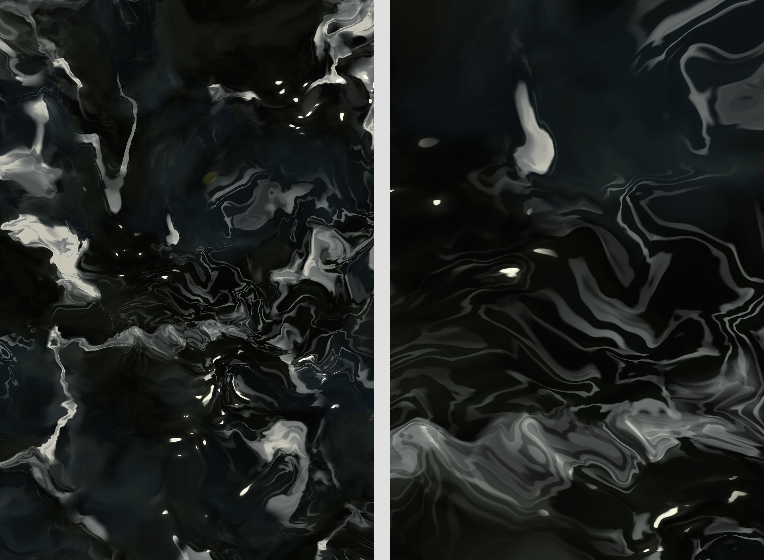
Left: the whole. Right: its middle third, enlarged.
Give the GLSL for this texture, as a WebGL 1 fragment shader.

```glsl
precision highp float;
// Dark rippled water with torn silver sky reflections and sparse sun glints.

uniform vec2 u_resolution;

// Colours
const vec3 DEEP_WATER = vec3(0.030, 0.038, 0.024);
const vec3 MURK       = vec3(0.045, 0.048, 0.038);
const vec3 BLUE_SHADE = vec3(0.030, 0.048, 0.072);
const vec3 SILVER     = vec3(0.475, 0.495, 0.485);
const vec3 WARM_WHITE = vec3(0.800, 0.790, 0.730);
const vec3 LEAF       = vec3(0.230, 0.240, 0.090);

// Water shape, in canvas heights
const float SWELL_FREQ   = 3.0;
const float SWELL_WARP   = 0.26;
const float CHOP_FREQ    = 9.0;
const float CHOP_WARP    = 0.14;
const float RIPPLE_FREQ  = 30.0;
const float RIPPLE_WARP  = 0.046;
const float FILAMENTS    = 85.0;
const float GLINT_CELLS  = 58.0;
const float GLINT_RARITY = 0.84;
const vec2  ROUGH_CENTRE = vec2(0.42, 0.47);
const vec2  LEAF_CENTRE  = vec2(0.375, 0.683);

float hash(vec2 p) {
  vec3 q = fract(vec3(p.xyx) * 0.1031);
  q += dot(q, q.yzx + 33.33);
  return fract((q.x + q.y) * q.z);
}

float noise(vec2 p) {
  vec2 i = floor(p);
  vec2 f = fract(p);
  f = f * f * f * (f * (f * 6.0 - 15.0) + 10.0);
  float low  = mix(hash(i), hash(i + vec2(1.0, 0.0)), f.x);
  float high = mix(hash(i + vec2(0.0, 1.0)), hash(i + 1.0), f.x);
  return mix(low, high, f.y);
}

float fbm(vec2 p) {
  const mat2 TURN = mat2(1.6, 1.2, -1.2, 1.6);
  float sum = 0.0;
  float gain = 0.535;
  for (int i = 0; i < 4; i++) {
    sum += gain * noise(p);
    p = TURN * p + 17.3;
    gain *= 0.5;
  }
  return sum;
}

vec2 drift(vec2 p) {
  return vec2(fbm(p + 11.7), fbm(p + 47.1)) - 0.5;
}

// Band around the middle contour of a field
float band(float field, float width, float softness) {
  return 1.0 - smoothstep(width, width + softness, abs(field - 0.5));
}

// Sparse sun sparkles: x is the hot core, y the surrounding glow
vec2 glints(vec2 p) {
  vec2 g = p * GLINT_CELLS;
  vec2 cell = floor(g);
  vec2 light = vec2(0.0);
  for (int j = -1; j <= 1; j++) {
    for (int i = -1; i <= 1; i++) {
      vec2 c = cell + vec2(float(i), float(j));
      vec2 jitter = vec2(hash(c + 3.1), hash(c + 8.7));
      float size = mix(0.10, 0.36, hash(c + 21.9));
      float d = length((g - c - jitter) * vec2(0.75, 1.2));
      float lit = step(GLINT_RARITY, hash(c + 63.0));
      light += lit * vec2(1.0 - smoothstep(size * 0.6, size, d), exp(-d * d * 5.0));
    }
  }
  return min(light, 1.0);
}

void main() {
  vec2 p = gl_FragCoord.xy / u_resolution.y;

  // Rough zones churn, calm zones stay black
  vec2 away = (p - ROUGH_CENTRE) * vec2(3.4, 3.0);
  float activity = fbm(p * 3.2 + 5.3) + 0.14 * exp(-dot(away, away));
  float rough = smoothstep(0.43, 0.61, activity);

  // Successive bends: swell, chop, ripple
  vec2 swell = p + SWELL_WARP * drift(p * SWELL_FREQ);
  vec2 chop = swell + CHOP_WARP * mix(0.4, 1.1, rough) * drift(swell * CHOP_FREQ);
  vec2 ripple = chop + RIPPLE_WARP * mix(0.5, 1.0, rough) * drift(chop * RIPPLE_FREQ * vec2(0.7, 1.3));

  // Broad pools of sky, cut by fine dark streaks
  float pool = fbm(ripple * vec2(4.8, 4.4) + 31.0);
  float poolMask = smoothstep(0.47, 0.52, fbm(chop * 4.0 + 71.0) + 0.06 * rough);
  float poolWidth = mix(0.014, 0.062, rough);
  float sheen = smoothstep(0.32, 0.66, fbm(ripple * vec2(12.0, 20.0) + 9.0));
  float grain = smoothstep(0.34, 0.62, fbm(ripple * vec2(30.0, 48.0) + 61.0));
  float streak = smoothstep(-0.7, 0.3, sin(pool * 190.0 + 5.0 * sheen));
  float cut = mix(0.35, 1.0, max(streak, sheen * 0.8));
  float light = band(pool, poolWidth, 0.010) * poolMask * (0.38 + 0.85 * sheen) * cut;
  light += 0.22 * band(pool, 0.04, 0.08) * poolMask * grain;

  // Long ribbons across calm water, with frayed edges
  float ribbon = fbm(mix(swell, ripple, 0.75) * vec2(2.7, 2.1) + 53.0);
  float ribbonMask = smoothstep(0.45, 0.53, fbm(p * 4.2 + 90.0));
  float ribbonWidth = 0.004 + 0.016 * sheen;
  light = max(light, band(ribbon, ribbonWidth, 0.007) * ribbonMask * (0.45 + 0.5 * sheen + 0.25 * grain));
  float fray = band(ribbon, 0.012, 0.04) * ribbonMask * smoothstep(0.2, 0.9, sin(ribbon * 420.0));
  light += 0.4 * fray * grain * (1.0 - min(light, 1.0));

  // Nested filaments in the rough zones
  float loops = fbm(ripple * vec2(6.0, 9.5) + 23.0);
  float filament = smoothstep(0.25, 0.95, sin(loops * FILAMENTS));
  float filamentShare = smoothstep(0.40, 0.62, fbm(chop * 11.0 + 37.0));
  float filamentGain = (0.03 + 0.80 * rough) * (0.35 + 0.65 * grain);
  light += filament * filamentShare * filamentGain * (1.0 - 0.8 * min(light, 1.0));

  // Murky water body with faint blue shade
  float murk = fbm(ripple * vec2(9.0, 14.0) + 2.0);
  float blue = smoothstep(0.53, 0.66, fbm(chop * 4.5 + 83.0));
  vec3 color = DEEP_WATER * mix(0.6, 1.1, grain) + MURK * smoothstep(0.46, 0.75, murk);
  color += BLUE_SHADE * blue * (0.4 + 0.6 * sheen);

  // Small floating leaf
  vec2 leaf = mat2(0.85, -0.53, 0.53, 0.85) * (p - LEAF_CENTRE);
  float leafShape = 1.0 - smoothstep(0.7, 1.1, length(leaf / vec2(0.018, 0.009)));
  color = mix(color, LEAF * (0.5 + 0.6 * grain), leafShape);

  // Silver reflection, warming where it is brightest
  color = mix(color, SILVER, clamp(light, 0.0, 1.0));
  color = mix(color, WARM_WHITE, smoothstep(0.95, 1.25, light) * 0.9);

  // Sun glints gather in a few clusters
  float cluster = smoothstep(0.64, 0.70, fbm(p * 6.0 + 14.0));
  vec2 spark = glints(ripple) * cluster;
  color += WARM_WHITE * (spark.x + 0.14 * spark.y);

  gl_FragColor = vec4(min(color, 1.0), 1.0);
}
```
